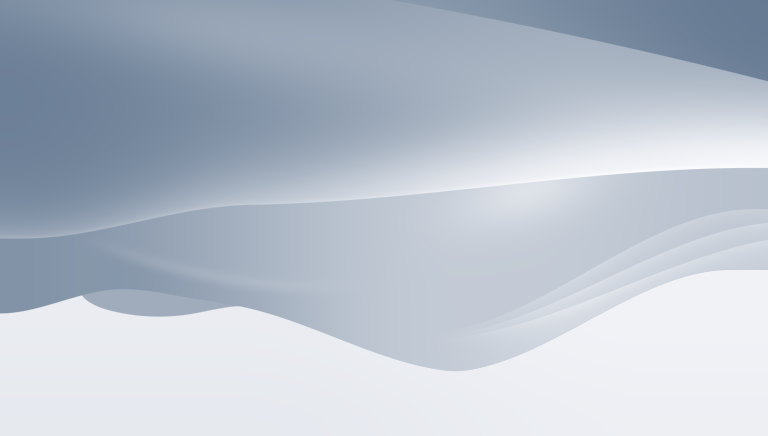
Write a Shadertoy shader that draws this background.

```glsl
// Layered silk-like waves in slate blue, grey and white with soft glowing folds.

const vec3 SLATE = vec3(0.40, 0.48, 0.575);
const vec3 MIST  = vec3(0.95, 0.955, 0.97);

const float STREAK_WIDTH = 0.11;    // diagonal light band on the upper sheet
const float RIM_WIDTH    = 0.006;   // thin light along the ridge
const float RIM_LIGHT    = 0.10;
const float LENS_TONE    = 0.41;    // small shaded fold at the left
const vec2  GLOW_CENTRE  = vec2(0.69, 0.565);
const vec2  GLOW_SIZE    = vec2(0.085, 0.09);
const int   RIB_COUNT    = 3;
const float RIB_LIGHT    = 0.10;
const float RIB_FALLOFF  = 0.028;

float bell(float v) { return exp(-v * v); }

// Coverage of the side where the signed height is positive
float cover(float height) {
    float soft = 0.8 / iResolution.y;
    return smoothstep(-soft, soft, height);
}

// Layer edges, as heights over x
float cornerEdge(float x) {
    float t = x - 0.508;
    return 1.0 - 0.31 * t - 0.14 * t * abs(t);
}

float ridgeEdge(float x) {
    return 0.453 + 0.077 * smoothstep(0.03, 0.33, x)
                 + 0.085 * smoothstep(0.30, 0.98, x);
}

float ribbonEdge(float x) {
    return 0.281 + 0.056 * smoothstep(0.0, 0.16, x)
                 - 0.030 * smoothstep(0.16, 0.30, x)
                 - 0.160 * smoothstep(0.26, 0.61, x)
                 + 0.234 * smoothstep(0.58, 0.95, x);
}

float snowEdge(float x) {
    float s = clamp((x - 0.107) / 0.206, 0.0, 1.0);
    return ribbonEdge(x) - 0.25 * pow(s, 0.8) * pow(1.0 - s, 1.4);
}

// Layer tones: 0 is slate, 1 is mist
float cornerTone(vec2 p) {
    float above = max(p.y - cornerEdge(p.x), 0.0);
    return mix(0.20, 0.0, smoothstep(0.5, 1.0, p.x)) + 0.06 * exp(-above / 0.06);
}

float sheetTone(vec2 p) {
    float h = max(p.y - ridgeEdge(p.x), 0.0);
    float across = smoothstep(0.0, 0.8, p.x);
    float tone = mix(0.04, 0.42, across);

    // Diagonal streak
    float streak = 0.11 + 0.11 * bell((p.x - 0.25) / 0.2) - 0.04 * across;
    tone += streak * bell((p.y - 1.03 + 0.33 * p.x) / STREAK_WIDTH);

    // Glow that rises from the ridge, broader to the right
    float reach = mix(0.07, 0.135, across);
    float power = mix(1.0, 1.9, across);
    tone += mix(0.34, 0.56, across) * exp(-pow(h / reach, power));
    return tone + RIM_LIGHT * exp(-h / RIM_WIDTH);
}

float ribbonTone(vec2 p) {
    float tone = mix(0.20, 0.66, smoothstep(0.0, 0.6, p.x));
    tone -= 0.08 * smoothstep(0.7, 1.0, p.x);

    // Soft spot where the ridge catches light
    vec2 q = p - GLOW_CENTRE;
    q.x -= 0.5 * q.y;
    q /= GLOW_SIZE;
    tone += 0.19 * exp(-dot(q, q));

    // Left crease: a fine light line with shade below
    float t = clamp((p.x - 0.1) / 0.33, 0.0, 1.0);
    float crease = p.y - 0.34 - 0.12 * (1.0 - t) * (1.0 - t);
    float span = smoothstep(0.09, 0.2, p.x) * (1.0 - smoothstep(0.28, 0.5, p.x));
    tone += span * 0.06 * bell(crease / 0.016);
    tone -= span * 0.06 * smoothstep(0.01, -0.03, crease);

    // Nested ribs sweeping up to the right
    float fade = smoothstep(0.55, 0.78, p.x);
    for (int i = 0; i < RIB_COUNT; i++) {
        float n = float(i);
        float rise = smoothstep(0.55, 0.98 + 0.045 * n, p.x);
        float below = 0.235 - 0.007 * n + (0.285 - 0.022 * n) * rise - p.y;
        float light = 0.035 + RIB_LIGHT * exp(-max(below, 0.0) / RIB_FALLOFF);
        tone += fade * cover(below) * light;
    }
    return tone;
}

float snowTone(vec2 p) {
    float tone = 0.91 + 0.05 * smoothstep(0.3, 0.85, p.x);
    return tone + 0.03 * smoothstep(0.0, 0.3, p.y);
}

void mainImage(out vec4 fragColor, in vec2 fragCoord) {
    vec2 p = fragCoord / iResolution.xy;

    // Stack the layers from back to front
    float tone = mix(sheetTone(p), cornerTone(p), cover(p.y - cornerEdge(p.x)));
    tone = mix(tone, ribbonTone(p), cover(ridgeEdge(p.x) - p.y));
    tone = mix(tone, LENS_TONE, cover(ribbonEdge(p.x) - p.y));
    tone = mix(tone, snowTone(p), cover(snowEdge(p.x) - p.y));

    fragColor = vec4(mix(SLATE, MIST, clamp(tone, 0.0, 1.05)), 1.0);
}
```
